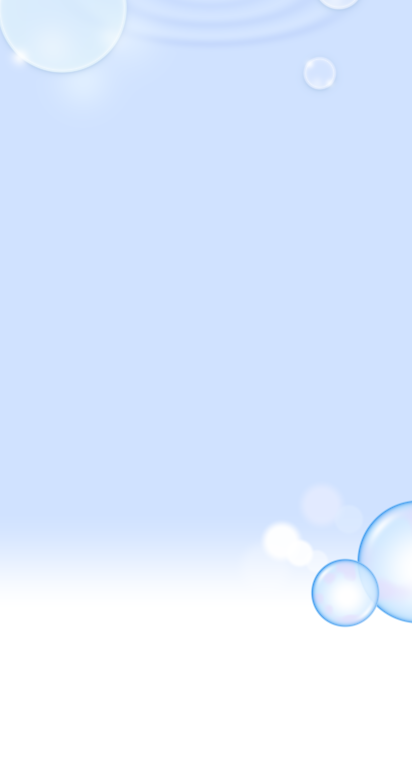
Give the GLSL for this background, as a Shadertoy shader.

```glsl
// Pale blue backdrop fading to white, with soft ripples, bokeh discs and soap bubbles.
// Gradients and distance functions are layered back to front, in a frame 411 units
// wide whose y axis runs downward from the top edge.

const vec3 WHITE = vec3(1.0);
const vec3 SKY = vec3(0.815, 0.886, 1.0);

float hash(vec2 p) {
    return fract(sin(dot(p, vec2(127.1, 311.7))) * 43758.5);
}

float noise(vec2 p) {
    vec2 i = floor(p), f = fract(p);
    f = f * f * (3.0 - 2.0 * f);
    return mix(mix(hash(i), hash(i + vec2(1, 0)), f.x),
               mix(hash(i + vec2(0, 1)), hash(i + vec2(1, 1)), f.x), f.y);
}

// Gaussian spot of unit height
float glow(vec2 p, vec2 center, float size) {
    vec2 q = (p - center) / size;
    return exp(-dot(q, q));
}

// Filled disc with an adjustable soft edge
float disc(vec2 p, vec2 center, float radius, float blur) {
    return 1.0 - smoothstep(radius - blur, radius + blur, length(p - center));
}

// Concentric elliptical waves: dark troughs beside pale crests
vec3 ripples(vec3 col, vec2 p) {
    vec2 q = p - vec2(210, -20);
    float depth = length(q * vec2(0.42, 1.0));
    float fade = smoothstep(175.0, 100.0, abs(q.x));
    for (int i = 0; i < 3; i++) {
        float d = depth - 64.0 + 19.0 * float(i);
        float strength = fade * (1.0 - 0.2 * float(i));
        col -= vec3(0.04, 0.035, 0.01) * strength * exp(-d * d / 18.0);
        col += vec3(0.02, 0.014, 0.0) * strength * exp(-(d + 8.0) * (d + 8.0) / 18.0);
    }
    return col;
}

// Nearly clear bubble with a pale rim and a gray-blue lower edge
vec3 clearBubble(vec3 col, vec2 p, vec2 center, float radius, vec3 tint, float fill, float aa) {
    vec2 q = (p - center) / radius;
    float d = length(q);
    float below = smoothstep(-0.3, 1.0, q.y);
    float mask = disc(p, center, radius, aa);
    float shadow = exp(-abs(d - 1.0) * radius / 2.2);
    col = mix(col, vec3(0.66, 0.77, 0.90), shadow * (0.22 + 0.4 * below));
    vec3 inside = mix(col, tint, fill * (0.75 + 0.25 * min(d * d, 1.0)));
    float rim = exp(-abs(d - 1.0 + 2.5 / radius) * radius / 1.6);
    inside = mix(inside, WHITE, rim * 0.5);
    inside = mix(inside, WHITE, 0.35 * glow(q, vec2(-0.15, 0.6), 0.35));
    return mix(col, inside, mask);
}

// Blue-rimmed bubble with a milky heart and faint violet iridescence
vec3 blueBubble(vec3 col, vec2 p, vec2 center, float radius, float aa) {
    float mask = disc(p, center, radius, aa);
    vec2 q = (p - center) / radius;
    float d = min(length(q), 1.0);
    vec2 dir = q / max(length(q), 0.01);
    float lit = 0.5 + 0.5 * dot(dir, normalize(vec2(-1.0, -0.35)));
    float heart = 1.0 - smoothstep(0.15, 0.9, length(q - vec2(0.05, 0.1)));
    vec3 body = mix(vec3(0.83, 0.92, 1.0), WHITE, heart);
    float film = smoothstep(0.45, 0.8, noise(q * 3.2 + center)) * smoothstep(0.25, 0.6, d);
    body = mix(body, vec3(0.90, 0.86, 0.99), film * 0.65);
    vec3 inside = mix(col, body, 0.92);
    inside = mix(inside, vec3(0.50, 0.78, 0.98), exp((d - 1.0) * 12.0) * (0.3 + 0.4 * lit));
    float edge = exp(-abs(d - 1.0 + 1.2 / radius) * radius / 1.5);
    inside = mix(inside, mix(vec3(0.48, 0.72, 0.95), vec3(0.20, 0.58, 0.93), lit), edge * 0.85);
    // Curved reflections just inside the rim, at opposite corners
    float across = (d - 0.84) * 16.0;
    float corner = pow(abs(dot(dir, normalize(vec2(1.0, 0.9)))), 14.0);
    inside = mix(inside, WHITE, exp(-across * across) * corner * 0.8);
    return mix(col, inside, mask);
}

void mainImage(out vec4 fragColor, in vec2 fragCoord) {
    float aa = 411.0 / iResolution.x;
    vec2 p = vec2(fragCoord.x, iResolution.y - fragCoord.y) * aa;

    // Backdrop, ripples and mist beside the large clear bubble
    vec3 col = mix(SKY, WHITE, smoothstep(507.0, 612.0, p.y));
    col = ripples(col, p);
    col = mix(col, vec3(0.91, 0.96, 1.0), 0.65 * glow(p, vec2(83, 80), 27.0));
    col = mix(col, vec3(0.90, 0.95, 1.0), 0.6 * glow(p, vec2(128, 36), 30.0));

    // Clear bubbles along the top
    col = clearBubble(col, p, vec2(62, 8), 64.5, vec3(0.87, 0.945, 0.985), 0.8, aa);
    col = mix(col, WHITE, 0.85 * glow(p, vec2(20, 57), 8.0));
    col = mix(col, WHITE, 0.4 * glow(p, vec2(112, 38), 12.0));
    col = clearBubble(col, p, vec2(338, -15), 24.5, vec3(0.88, 0.92, 0.99), 0.7, aa);
    col = clearBubble(col, p, vec2(319, 73), 16.5, vec3(0.85, 0.90, 1.0), 0.6, aa);
    col = mix(col, WHITE, 0.7 * glow(p, vec2(309, 64), 4.0) + 0.6 * glow(p, vec2(329, 83), 4.0));

    // Bokeh discs drifting toward the blue bubbles
    col = mix(col, vec3(0.91, 0.93, 1.0), 0.75 * disc(p, vec2(321, 504), 20.0, 6.0));
    col = mix(col, vec3(0.88, 0.93, 1.0), 0.55 * disc(p, vec2(348, 518), 14.0, 2.0));
    col = mix(col, WHITE, 0.25 * disc(p, vec2(265, 566), 24.0, 8.0));
    col = mix(col, WHITE, 0.95 * disc(p, vec2(281, 540), 18.0, 5.0));
    col = mix(col, WHITE, 0.9 * disc(p, vec2(299, 552), 13.0, 2.5));
    col = mix(col, WHITE, 0.45 * disc(p, vec2(316, 560), 11.0, 2.0));

    // Blue bubbles at the lower right
    col = blueBubble(col, p, vec2(418, 560.5), 61.5, aa);
    col = blueBubble(col, p, vec2(344.5, 591.5), 34.0, aa);

    fragColor = vec4(clamp(col, 0.0, 1.0), 1.0);
}
```
